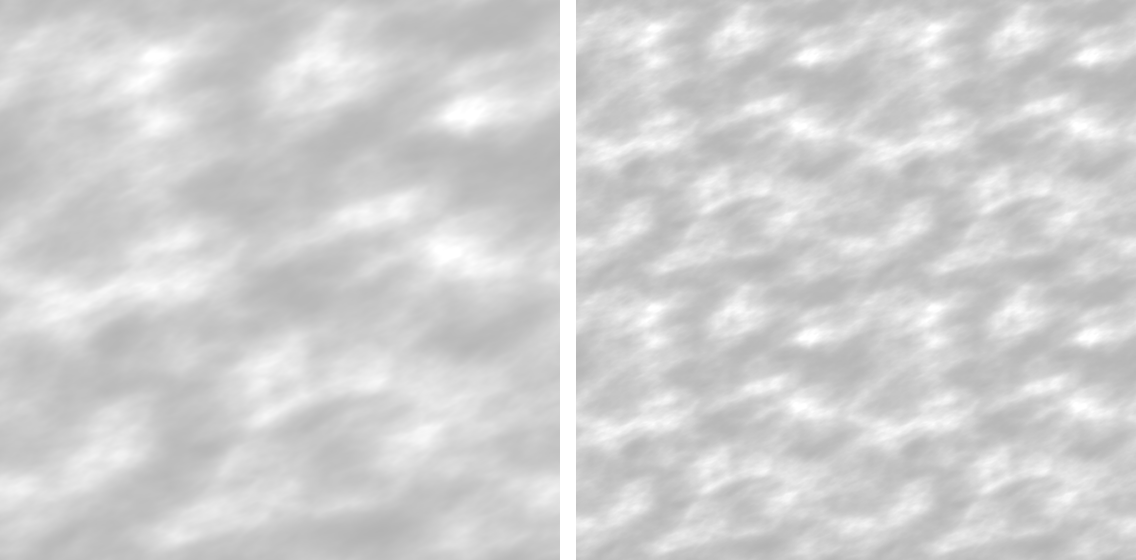
Left, the tile; right, the same tile 2 across and 2 down.
Reproduce this texture procedurally as a Shadertoy shader.

```glsl
const float TAU = 6.2831853;
const vec2 BASE_CELLS = vec2(4.0, 7.0); // columns and rows of the coarsest lattice
const float BASE_SHEAR = 2.0;           // rows climbed across one tile
const int OCTAVES = 5;
const float GAIN = 0.45;
const float CREASE_RADIUS = 0.06;
const float SHADE_GREY = 0.657;
const float LIGHT_RANGE = 0.22;

// Integer hash to an angle in [0, TAU)
float hashAngle(ivec2 cell, int seed) {
    uint h = uint(cell.x) * 374761393u + uint(cell.y) * 668265263u + uint(seed) * 2246822519u;
    h = (h ^ (h >> 15)) * 2246822519u;
    h = (h ^ (h >> 13)) * 3266489917u;
    h ^= h >> 16;
    return float(h & 65535u) / 65536.0 * TAU;
}

// Wraps a cell of the sheared lattice into the tile
ivec2 wrapCell(vec2 cell, vec2 cells, float shear) {
    float turns = floor((cell.x + 0.5) / cells.x);
    cell += turns * vec2(-cells.x, shear);
    cell.y -= cells.y * floor((cell.y + 0.5) / cells.y);
    return ivec2(round(cell));
}

float cornerSlope(vec2 cell, vec2 offset, vec2 cells, float shear, int seed) {
    float angle = hashAngle(wrapCell(cell, cells, shear), seed);
    return dot(vec2(cos(angle), sin(angle)), offset);
}

// Tiling gradient noise on a lattice slanted up to the right
float slantedNoise(vec2 uv, vec2 cells, float shear, int seed) {
    uv += fract(vec2(0.37, 0.61) * float(seed)); // keeps the lattices from lining up
    vec2 p = uv * cells - vec2(0.0, uv.x * shear);
    vec2 cell = floor(p);
    vec2 f = p - cell;
    vec2 fade = f * f * f * (f * (f * 6.0 - 15.0) + 10.0);
    vec2 right = vec2(1.0, 0.0);
    vec2 up = vec2(0.0, 1.0);
    float a = cornerSlope(cell, f, cells, shear, seed);
    float b = cornerSlope(cell + right, f - right, cells, shear, seed);
    float c = cornerSlope(cell + up, f - up, cells, shear, seed);
    float d = cornerSlope(cell + 1.0, f - 1.0, cells, shear, seed);
    return mix(mix(a, b, fade.x), mix(c, d, fade.x), fade.y);
}

float softAbs(float x, float radius) {
    return sqrt(x * x + radius * radius);
}

// Octaves of smooth billows plus folded noise that leaves bright creases
float cloudDensity(vec2 uv, vec2 cells, float shear) {
    float sum = 0.0;
    float amplitude = 0.6;
    for (int i = 0; i < OCTAVES; i++) {
        float billow = slantedNoise(uv, cells, shear, 2 * i + 1);
        float crease = softAbs(slantedNoise(uv, cells, shear, 2 * i + 2), CREASE_RADIUS);
        sum += amplitude * (billow + crease);
        amplitude *= GAIN;
        cells *= 2.0;
        shear *= 2.0;
    }
    return sum;
}

void mainImage(out vec4 fragColor, in vec2 fragCoord) {
    vec2 uv = fragCoord / iResolution.xy;
    float density = cloudDensity(uv, BASE_CELLS, BASE_SHEAR);

    // Light fades exponentially with the density of the cloud
    float grey = SHADE_GREY + LIGHT_RANGE * exp(-2.0 * density);
    fragColor = vec4(vec3(grey), 1.0);
}
```
